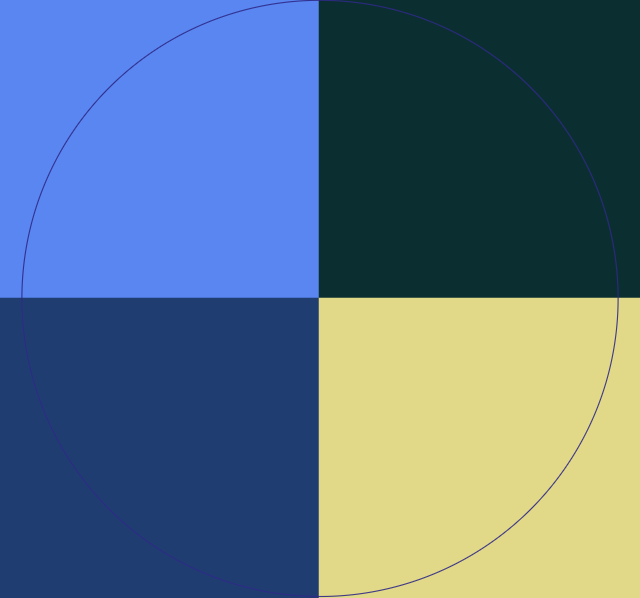
This background is drawn by a WebGL 1 fragment shader. Its source:

```glsl
precision highp float;
// Four flat colour quadrants meeting near the centre of the canvas,
// crossed by one hairline circle that nearly touches top and bottom.
// Built from two smoothed half-plane masks and a ring distance function.

uniform vec2 u_resolution;

// Lengths are in canvas heights, measured from the canvas centre.
const vec2 CROSSING = vec2(-0.0021, 0.0021);
const vec2 RING_CENTER = vec2(0.0, 0.001);
const float RING_RADIUS = 0.4985;
const float RING_WIDTH = 0.0019;
const float RING_OPACITY = 0.9;

const vec3 SKY_BLUE = vec3(0.349, 0.525, 0.945);
const vec3 DEEP_TEAL = vec3(0.043, 0.184, 0.188);
const vec3 NAVY = vec3(0.125, 0.239, 0.447);
const vec3 SAND = vec3(0.886, 0.851, 0.533);
const vec3 INDIGO = vec3(0.18, 0.16, 0.53);

// Coverage of the positive side of an edge, smoothed over one pixel.
float coverage(float dist, float pixel) {
  return clamp(dist / pixel + 0.5, 0.0, 1.0);
}

void main() {
  float pixel = 1.0 / u_resolution.y;
  vec2 p = (gl_FragCoord.xy - 0.5 * u_resolution) * pixel;

  // Quadrants
  float right = coverage(p.x - CROSSING.x, pixel);
  float upper = coverage(p.y - CROSSING.y, pixel);
  vec3 color = mix(mix(NAVY, SAND, right), mix(SKY_BLUE, DEEP_TEAL, right), upper);

  // Hairline circle
  float ringDist = abs(length(p - RING_CENTER) - RING_RADIUS);
  float ring = coverage(0.5 * RING_WIDTH - ringDist, pixel);
  color = mix(color, INDIGO, ring * RING_OPACITY);

  gl_FragColor = vec4(color, 1.0);
}
```
